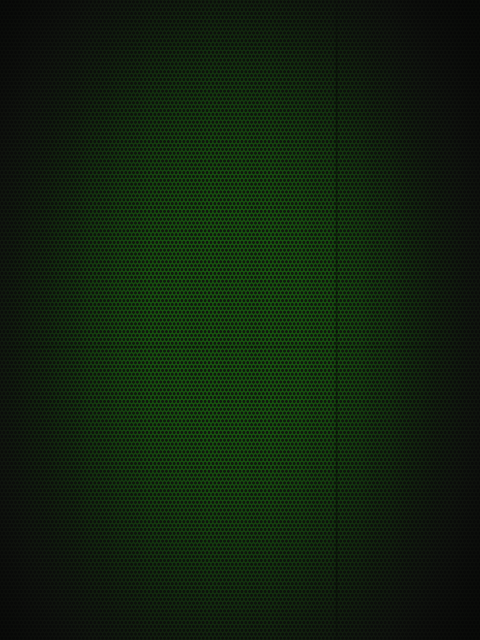
A Shadertoy shader for this background:

```glsl
// Dark perforated metal mesh lit by a soft oval green glow, with two thin seams
#define MESH_COUNT vec2(124.0, 165.0)
#define HOLE_SIZE vec2(0.34, 0.4)
#define GLOW_CENTER vec2(0.485, 0.49)
#define GLOW_RADIUS vec2(0.53, 0.62)
#define SEAM_POS vec2(0.7014, 0.4583)
#define SEAM_WIDTH 0.002
#define MESH_DARK vec3(0.06, 0.07, 0.055)
#define MESH_LIT vec3(0.09, 0.335, 0.06)
#define HOLE_DARK vec3(0.04, 0.044, 0.04)
#define HOLE_LIT vec3(0.068, 0.088, 0.058)

// Coverage of oval holes in staggered rows, one hole per unit cell
float holeMask(vec2 p, float pixel) {
    float shift = 0.5 * mod(floor(p.y), 2.0);
    vec2 cell = fract(p + vec2(shift, 0.0)) - 0.5;
    float dist = (length(cell / HOLE_SIZE) - 1.0) * HOLE_SIZE.x;
    return 1.0 - smoothstep(-0.5 * pixel, 0.5 * pixel, dist);
}

// Soft dark line around a coordinate
float seam(float offset) {
    return exp(-offset * offset / (SEAM_WIDTH * SEAM_WIDTH));
}

void mainImage(out vec4 fragColor, in vec2 fragCoord) {
    vec2 uv = fragCoord / iResolution.xy;
    float pixel = MESH_COUNT.x / iResolution.x;

    // Oval glow with a broad bright middle and darkened corners
    float radius = length((uv - GLOW_CENTER) / GLOW_RADIUS);
    float glow = 1.0 - smoothstep(0.2, 1.1, radius);
    float vignette = 1.0 - 0.4 * smoothstep(0.95, 1.25, radius);

    // Mesh and the holes behind it
    vec3 mesh = mix(MESH_DARK, MESH_LIT, glow);
    vec3 hole = mix(HOLE_DARK, HOLE_LIT, glow);
    vec3 color = mix(mesh, hole, holeMask(uv * MESH_COUNT, pixel));

    // Panel seams fade out with the glow; the horizontal one is fainter
    float seamFade = smoothstep(0.0, 0.35, glow);
    color *= 1.0 - 0.4 * seamFade * seam(uv.x - SEAM_POS.x);
    color *= 1.0 - 0.15 * seamFade * seam(uv.y - SEAM_POS.y);

    fragColor = vec4(color * vignette, 1.0);
}
```
